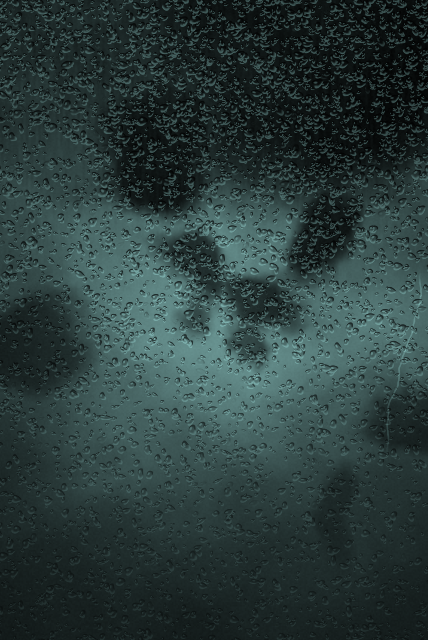
Give the GLSL for this texture, as a WebGL 1 fragment shader.

```glsl
precision highp float;
// Rain drops on a window pane in front of a dark teal storm sky.
// The sky is a soft glow covered by noise-warped cloud masses; the drops are
// jittered cells in three sizes, each shaded with a dark cap and a bright base.
uniform vec2 u_resolution;

const vec3 TINT = vec3(0.71, 1.0, 0.985);
const float SKY_FLOOR = 0.075;
const float SKY_GLOW = 0.43;
const vec2 GLOW_CENTRE = vec2(0.37, 0.54);
const vec2 GLOW_SIZE = vec2(0.43, 0.36);
const float CLOUD_WARP = 0.15;
const float DROP_CELL = 0.026;
const float DROP_SHADE = 0.68;
const float DROP_SHINE = 0.27;
const float GRAIN = 0.022;

vec2 hash2(vec2 p) {
  vec3 q = fract(p.xyx * vec3(0.1031, 0.1030, 0.0973));
  q += dot(q, q.yzx + 33.33);
  return fract((q.xx + q.yz) * q.zy);
}

float noise(vec2 p) {
  vec2 i = floor(p), f = fract(p);
  f = f * f * (3.0 - 2.0 * f);
  float low = mix(hash2(i).x, hash2(i + vec2(1.0, 0.0)).x, f.x);
  float high = mix(hash2(i + vec2(0.0, 1.0)).x, hash2(i + 1.0).x, f.x);
  return mix(low, high, f.y);
}

float fbm(vec2 p) {
  float sum = 0.0, gain = 0.5;
  for (int i = 0; i < 5; i++) {
    sum += gain * noise(p);
    p = mat2(1.6, 1.2, -1.2, 1.6) * p + 7.3;
    gain *= 0.5;
  }
  return sum;
}

// Soft elliptical cloud body
float mass(vec2 p, vec2 centre, vec2 size) {
  return 1.0 - smoothstep(0.55, 1.3, length((p - centre) / size));
}

// Sky lightness in x, cloud cover in y
vec2 sky(vec2 p) {
  vec2 w = p + CLOUD_WARP * (vec2(fbm(p * 7.0 + 20.0), fbm(p * 7.0 + 51.0)) - 0.48);
  float billow = fbm(w * 8.0 + 3.0);
  vec2 e = (w - GLOW_CENTRE) / GLOW_SIZE;
  float light = SKY_FLOOR + SKY_GLOW * exp(-dot(e, e)) * (0.68 + 0.68 * billow);

  // Diagonal pale band and dim patches low in the sky
  float band = (w.y - 0.24 - 0.42 * w.x) / 0.07;
  light += 0.06 * exp(-band * band) * smoothstep(0.15, 0.4, w.x);
  float dim = max(mass(w, vec2(0.63, 0.34), vec2(0.08, 0.05)),
                  mass(w, vec2(0.03, 0.46), vec2(0.11, 0.06)));
  dim = max(dim, 0.6 * mass(w, vec2(0.52, 0.2), vec2(0.04, 0.08)));
  light *= 1.0 - 0.5 * dim;

  // Heavy upper cloud with a lit lower rim
  float roof = max(mass(w, vec2(0.50, 0.93), vec2(0.37, 0.21)),
                   mass(w, vec2(0.25, 0.77), vec2(0.10, 0.10)));
  roof = max(roof, 0.9 * mass(w, vec2(0.50, 0.66), vec2(0.05, 0.10)));
  roof = max(roof, 0.65 * mass(w, vec2(0.02, 1.0), vec2(0.25, 0.12)));
  light += 0.36 * roof * (1.0 - roof) * smoothstep(0.35, 0.65, billow);
  light = mix(light, 0.015 + 0.13 * billow * (1.2 - w.x), roof * 0.95);

  // Small ragged clouds in the middle
  float scud = max(mass(w, vec2(0.30, 0.57), vec2(0.075, 0.065)),
                   mass(w, vec2(0.41, 0.535), vec2(0.075, 0.05)));
  scud = max(scud, 0.8 * mass(w, vec2(0.38, 0.47), vec2(0.035, 0.03)));
  light = mix(light, 0.06 + 0.1 * billow, scud * 0.85);
  return vec2(light, max(roof, scud));
}

// One layer of drops: shine in x, shade in y
vec2 drops(vec2 p, float cell, float amount) {
  vec2 result = vec2(0.0);
  for (int j = -1; j <= 1; j++) {
    for (int i = -1; i <= 1; i++) {
      vec2 id = floor(p / cell) + vec2(float(i), float(j));
      vec2 kind = hash2(id + 37.0), form = hash2(id + 91.0);
      vec2 d = p - (id + hash2(id)) * cell;
      float r = cell * mix(0.11, 0.27, kind.x * kind.x) * mix(0.85, 1.05, p.y);
      float tilt = (form.x - 0.35) * 1.1;
      d = mat2(cos(tilt), -sin(tilt), sin(tilt), cos(tilt)) * d / r;
      float wide = mix(1.35, 0.95, smoothstep(0.2, 0.7, p.y)) * mix(0.75, 1.25, form.y);
      d /= vec2(wide, 1.0 / wide);
      d.x += 0.25 * sin(d.y * 2.5 + form.y * 6.0);
      float len = length(d), soft = 0.6 / (u_resolution.y * r);
      float body = 1.0 - smoothstep(1.0 - soft, 1.0 + soft, len);
      body *= smoothstep(kind.y - 0.05, kind.y + 0.05, amount);
      float rim = smoothstep(0.25, 0.85, len);
      float glint = 1.0 - smoothstep(0.1, 0.45, length(d - vec2(-0.3, 0.35)));
      float shine = max(rim * smoothstep(-0.1, 0.6, -d.y), 0.8 * glint);
      float shade = max(rim * smoothstep(-0.2, 0.5, d.y + 0.3 * d.x), 0.3) * (1.0 - glint);
      result = max(result, body * vec2(shine, shade));
    }
  }
  return result;
}

void main() {
  vec2 p = gl_FragCoord.xy / u_resolution.y;
  vec2 air = sky(p);
  float light = air.x;

  // Thin lightning thread on the right
  float path = 0.608 + 0.05 * smoothstep(0.33, 0.57, p.y) + 0.012 * (fbm(vec2(p.y * 30.0, 4.0)) - 0.5);
  float thread = 1.0 - smoothstep(0.0004, 0.0022, abs(p.x - path));
  light += 0.13 * thread * smoothstep(0.28, 0.33, p.y) * (1.0 - smoothstep(0.55, 0.58, p.y));

  // Wet vertical streaks and fine grain
  float streak = noise(p * vec2(260.0, 28.0)) - 0.5;
  light += streak * 0.035 * smoothstep(0.4, 0.8, p.y);
  light += GRAIN * (noise(p * 430.0) - 0.5);

  // Drops from large to fine
  vec2 wet = vec2(0.0);
  float cell = DROP_CELL;
  float amount = 0.2 + 0.2 * p.y + 0.25 * air.y;
  for (int k = 0; k < 3; k++) {
    wet = max(wet, drops(p + float(k) * 3.7, cell, amount) );
    cell *= 0.63;
    amount += 0.08;
  }
  float clarity = mix(0.5, 1.0, smoothstep(0.05, 0.6, p.y));
  light *= 1.0 - DROP_SHADE * clarity * wet.y * (1.0 - wet.x);
  light += DROP_SHINE * clarity * wet.x * mix(0.55, 1.0, air.y);

  gl_FragColor = vec4(max(light, 0.012) * TINT, 1.0);
}
```
